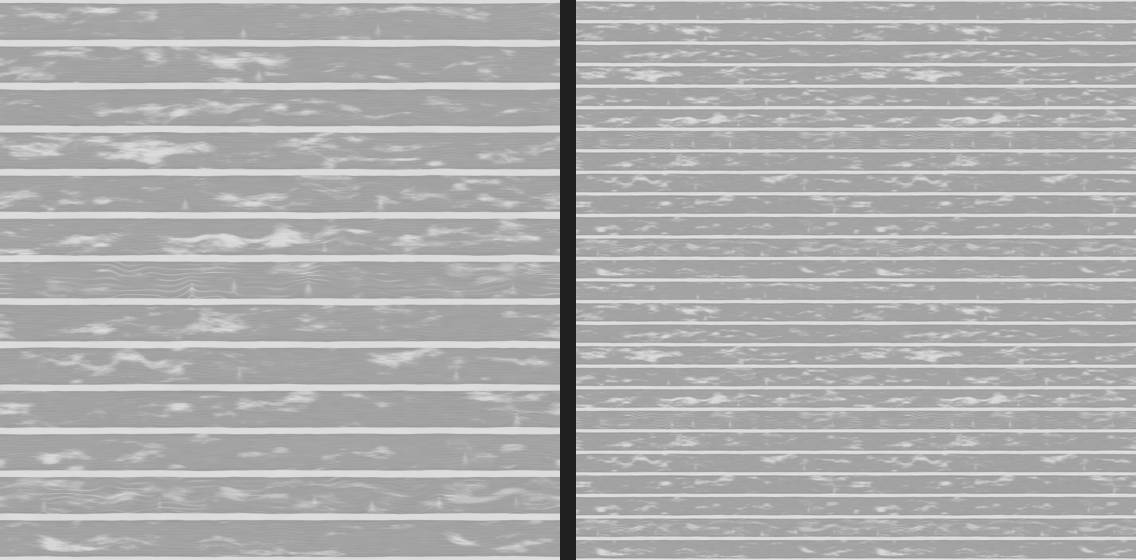
Left, the tile; right, the same tile 2 across and 2 down.
A Shadertoy shader for this texture map:

```glsl
// Thirteen grey weathered boards with pale gaps, worn flakes, fine grain and small knots.
const float BOARDS = 13.0;
const float TAU = 6.2831853;
const float BOARD_GREY = 0.638;
const float GAP_GREY = 0.862;
const float GAP_HALF = 0.077;

float hash(vec3 p) {
    p = fract(p * vec3(0.1031, 0.1130, 0.0973));
    p += dot(p, p.yzx + 33.33);
    return fract((p.x + p.y) * p.z);
}

// Value noise that wraps in x after a whole number of cells.
float wrapNoise(vec2 p, float period, float seed) {
    vec2 i = floor(p), f = fract(p);
    f = f * f * (3.0 - 2.0 * f);
    float x0 = mod(i.x, period), x1 = mod(i.x + 1.0, period);
    float low = mix(hash(vec3(x0, i.y, seed)), hash(vec3(x1, i.y, seed)), f.x);
    float high = mix(hash(vec3(x0, i.y + 1.0, seed)), hash(vec3(x1, i.y + 1.0, seed)), f.x);
    return mix(low, high, f.y);
}

float wrapFbm(vec2 p, float period, float seed) {
    float sum = 0.0, amp = 0.53;
    for (int i = 0; i < 4; i++) {
        sum += amp * wrapNoise(p, period, seed + float(i) * 17.0);
        p *= 2.0;
        period *= 2.0;
        amp *= 0.5;
    }
    return sum;
}

// Uneven half width of a gap on one of its sides.
float gapEdge(float u, float seed) {
    float slow = wrapNoise(vec2(u * 14.0, 0.5), 14.0, seed) - 0.5;
    float fine = wrapNoise(vec2(u * 60.0, 0.5), 60.0, seed + 5.0) - 0.5;
    return GAP_HALF + 0.028 * slow + 0.014 * fine;
}

// x: bend of the grain around knots, y: pale knot mark.
vec2 knots(float u, float v, float row, float share) {
    const float CELLS = 8.0;
    float cell = floor(u * CELLS);
    vec2 result = vec2(0.0);
    for (float k = -1.0; k <= 1.0; k++) {
        float id = mod(cell + k, CELLS);
        float present = step(hash(vec3(id, row, 71.0)), share);
        float centre = cell + k + 0.25 + 0.5 * hash(vec3(id, row, 72.0));
        float dx = (u * CELLS - centre) * BOARDS / CELLS;
        float dy = v - mix(0.22, 0.36, hash(vec3(id, row, 73.0)));
        float size = mix(0.5, 1.0, hash(vec3(id, row, 74.0)));
        float arch = exp(-abs(dx) * 5.0) * exp(-dy * dy * 9.0);
        float taper = 0.075 * size * (1.0 - smoothstep(-0.1, 0.2, dy)) + 0.02;
        float mark = exp(-dx * dx / (taper * taper)) * exp(-dy * dy * 70.0);
        result += present * size * vec2(arch, mark);
    }
    return result;
}

// Pale flakes stretched along the board, gathered in loose patches.
float wornPaint(float u, float v, float row) {
    float sway = wrapNoise(vec2(u * 18.0, v * 2.0), 18.0, row + 110.0) - 0.5;
    float y = v + 0.16 * sway;
    float flakes = wrapFbm(vec2(u * 22.0, y * 6.5), 22.0, row + 130.0);
    float patches = wrapNoise(vec2(u * 7.0, y * 2.5), 7.0, row + 210.0) - 0.5;
    float centre = mix(0.3, 0.75, hash(vec3(row, 3.0, 9.0)));
    float offset = (v - centre) / 0.24;
    float band = exp(-offset * offset) - 0.5;
    float amount = 0.08 * (hash(vec3(row, 8.0, 4.0)) - 0.5);
    return smoothstep(0.53, 0.95, flakes + 0.34 * patches + 0.16 * band + amount);
}

float boardShade(float u, float v, float row, float pixel) {
    // Two boards carry strongly figured grain with many knots.
    float figured = step(abs(mod(row, 5.0) - 1.0), 0.1) * step(row, 9.0);
    vec2 knot = knots(u, v, row, mix(0.12, 0.75, figured));
    float drift = wrapNoise(vec2(u * 26.0, v * 2.5), 26.0, row + 310.0) - 0.5;
    float bent = v - 0.15 * knot.x + drift * mix(0.09, 0.2, figured);

    // Fine grain fades out where it is too thin to resolve.
    float visible = 1.0 - smoothstep(0.35, 0.8, pixel * 14.0);
    float strength = wrapNoise(vec2(u * 16.0, v * 4.0), 16.0, row + 330.0);
    float lines = sin(TAU * bent * 14.0) * strength * visible;
    float fibres = wrapNoise(vec2(u * 45.0, bent * 20.0), 45.0, row + 350.0) - 0.5;

    // Pale ridges follow the bent grain on figured boards.
    float ridge = pow(0.5 + 0.5 * sin(TAU * bent * 8.0), 4.0);
    float ridgeArea = smoothstep(0.4, 0.85, wrapNoise(vec2(u * 20.0, v * 4.0), 20.0, row + 370.0));

    float worn = wornPaint(u, v, row) * mix(1.0, 0.65, figured);
    float shade = BOARD_GREY + 0.008 * (hash(vec3(row, 1.0, 2.0)) - 0.5);
    shade += 0.012 * lines + 0.022 * fibres;
    shade += 0.21 * worn + 0.085 * figured * ridge * ridgeArea + 0.13 * knot.y;
    return min(shade, 0.87);
}

void mainImage(out vec4 fragColor, in vec2 fragCoord) {
    vec2 uv = fragCoord / iResolution.xy;
    float y = uv.y * BOARDS;
    float row = mod(floor(y), BOARDS);
    float v = fract(y);
    float pixel = BOARDS / iResolution.y;

    // Nearest gap, with separate wobble above and below it.
    float gapId = mod(floor(y + 0.5), BOARDS);
    float side = step(0.5, v);
    float outside = min(v, 1.0 - v) - gapEdge(uv.x, gapId * 2.0 + side + 410.0);
    float soft = max(0.018, 0.6 * pixel);
    float gap = 1.0 - smoothstep(-soft, soft, outside);
    float rim = exp(-abs(outside - 0.025) * 40.0);

    float board = boardShade(uv.x, v, row, pixel) - 0.025 * rim;
    float haze = wrapNoise(vec2(uv.x * 24.0, 0.5), 24.0, gapId + 470.0) - 0.5;
    float shade = mix(board, GAP_GREY + 0.02 * haze, gap);
    fragColor = vec4(vec3(shade), 1.0);
}
```
